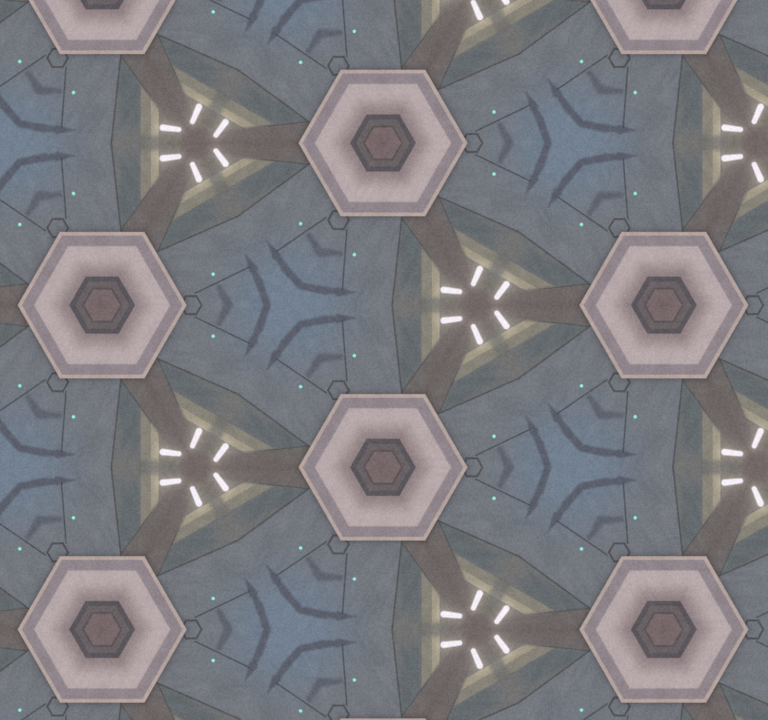
Reproduce this pattern procedurally as a Shadertoy shader.

```glsl
// Kaleidoscopic ceiling: pink hexagon medallions, lamp clusters and blue-grey panels on a triangular lattice.

float hash(vec2 p) {
    p = fract(p * vec2(0.1031, 0.1137));
    p += dot(p, p.yx + 33.33);
    return fract((p.x + p.y) * p.x * 17.0);
}

float noise(vec2 p) {
    vec2 i = floor(p), f = fract(p);
    f = f * f * (3.0 - 2.0 * f);
    return mix(mix(hash(i), hash(i + vec2(1, 0)), f.x),
               mix(hash(i + vec2(0, 1)), hash(i + vec2(1, 1)), f.x), f.y);
}

// Hexagon measured by its apothem, corners on the x axis
float hexagon(vec2 p) {
    p = abs(p);
    return max(p.y, 0.866 * p.x + 0.5 * p.y);
}

// Segment whose radius runs from ra to rb
float taper(vec2 p, vec2 a, vec2 b, float ra, float rb) {
    vec2 d = b - a;
    float t = clamp(dot(p - a, d) / dot(d, d), 0.0, 1.0);
    return length(p - a - d * t) - mix(ra, rb, t);
}

float fill(float d, float soft) {
    return smoothstep(soft, -soft, d);
}

// Offset from the nearest medallion centre
vec2 nearestCentre(vec2 p, vec2 cell) {
    vec2 a = mod(p + cell * 0.5, cell) - cell * 0.5;
    vec2 b = mod(p, cell) - cell * 0.5;
    return dot(a, a) < dot(b, b) ? a : b;
}

vec3 lampPanel(vec3 col, vec2 q, float aa) {
    float edge = q.x + 0.11 * q.y - 84.5;
    float along = dot(q, vec2(0.5, 0.866));
    float across = abs(dot(q, vec2(0.866, -0.5)));
    float corridor = across - 9.0 - 0.11 * along;

    // Grey field with darker wedges
    vec3 panel = mix(vec3(0.43, 0.435, 0.44), vec3(0.39, 0.415, 0.43),
                     fill(abs(q.x - 66.0) - 9.0, 3.0) * smoothstep(8.0, 28.0, q.y));
    // Brown core and beige bands
    panel = mix(panel, vec3(0.46, 0.44, 0.42), fill(q.x - 37.0, 2.0));
    float open = smoothstep(-3.0, 4.0, corridor);
    panel = mix(panel, vec3(0.52, 0.505, 0.465), fill(abs(q.x - 50.0) - 5.0, aa) * open);
    panel = mix(panel, vec3(0.61, 0.58, 0.51), fill(abs(q.x - 41.0) - 4.0, aa) * open);
    panel = mix(panel, vec3(0.45, 0.445, 0.44), 0.75 * fill(q.y - 7.0, 3.0) * smoothstep(25.0, 38.0, q.x));
    // Corridor towards the medallion
    panel = mix(panel, vec3(0.425, 0.395, 0.39), 0.85 * fill(corridor, 2.5));
    panel = mix(panel, vec3(0.41, 0.375, 0.37), 0.5 * fill(across - 4.0, 4.0));
    panel = mix(panel, vec3(0.31, 0.30, 0.30), 0.65 * fill(abs(corridor) - 0.6, aa) * smoothstep(50.0, 75.0, along));
    panel = mix(panel, vec3(0.43, 0.385, 0.38), 0.7 * smoothstep(24.0, 4.0, length(q)));

    col = mix(col, panel, fill(edge, aa));
    col = mix(col, vec3(0.29, 0.30, 0.32), 0.75 * fill(abs(edge) - 0.8, aa));

    // Lamp with a soft halo
    float lamp = taper(q, vec2(33.0, 15.3), vec2(17.0, 13.5), 3.2, 2.6);
    col += vec3(0.15, 0.14, 0.13) * exp(-max(lamp, 0.0) / 6.0);
    return mix(col, vec3(0.97, 0.95, 0.98), fill(lamp, aa * 1.2));
}

vec3 bluePanelMarks(vec3 col, vec2 p, float aa) {
    vec3 shade = vec3(0.335, 0.345, 0.39);
    float bracket = min(taper(p, vec2(165, 0), vec2(157, 23), 3.5, 4.0),
                        taper(p, vec2(157, 23), vec2(143, 50), 4.2, 0.3));
    bracket = min(bracket, taper(p, vec2(151, 36), vec2(143, 51), 4.5, 0.2));
    float crescent = taper(p, vec2(126, 0), vec2(117, 18), 4.5, 2.5);
    col = mix(col, shade, 0.8 * fill(bracket, 1.8));
    col = mix(col, shade, 0.65 * fill(crescent, 2.5));
    float seam = taper(p, vec2(93, 12), vec2(147, 38), 0.7, 0.7);
    float bolt = abs(hexagon(p - vec2(89, 0)) - 9.0) - 1.0;
    col = mix(col, vec3(0.28, 0.28, 0.30), 0.75 * fill(min(seam, bolt), aa));
    return mix(col, vec3(0.58, 0.93, 0.87), fill(length(p - vec2(111, 31)) - 1.7, aa));
}

vec3 medallion(vec3 col, float h, float aa) {
    col *= 1.0 - 0.25 * exp(-max(h - 73.0, 0.0) / 2.5);
    vec3 dish = mix(vec3(0.55, 0.49, 0.50), vec3(0.71, 0.655, 0.66), smoothstep(27.0, 50.0, h));
    vec3 face = mix(vec3(0.71, 0.64, 0.62), vec3(0.56, 0.52, 0.545), fill(h - 69.5, aa));
    face = mix(face, dish, fill(h - 59.0, aa * 1.3));
    face = mix(face, vec3(0.345, 0.33, 0.35), fill(h - 28.5, aa));
    face = mix(face, vec3(0.41, 0.38, 0.39), fill(h - 23.5, aa));
    face = mix(face, vec3(0.36, 0.33, 0.34), fill(h - 17.5, aa));
    face = mix(face, vec3(0.47, 0.41, 0.42), fill(h - 15.5, aa));
    return mix(col, face, fill(h - 73.3, aa));
}

void mainImage(out vec4 fragColor, in vec2 fragCoord) {
    // The canvas is 720 units high
    float aa = 720.0 / iResolution.y;
    vec2 pos = fragCoord * aa;
    vec2 centred = nearestCentre(pos - vec2(383, 577), 324.3 * vec2(1.73205, 1));

    // Mirror fold into a 60 degree sector, then a frame around the lamp corner
    float third = 2.0943951;
    float angle = abs(mod(atan(centred.y, centred.x) + third * 0.5, third) - third * 0.5);
    vec2 p = length(centred) * vec2(cos(angle), sin(angle));
    vec2 toLamp = p - vec2(93.6, 162.15);
    vec2 q = vec2(dot(toLamp, vec2(0.5, -0.866)), dot(toLamp, vec2(-0.866, -0.5)));

    vec3 col = mix(vec3(0.44, 0.495, 0.56), vec3(0.45, 0.465, 0.49),
                   smoothstep(10.0, 105.0, length(p - vec2(187.2, 0))));
    col = bluePanelMarks(col, p, aa);
    col = lampPanel(col, q, aa);
    col = medallion(col, hexagon(centred), aa);

    // Mirrored stains and fine grain
    col += 0.03 * (noise(p * 0.07) - 0.5) + 0.025 * (noise(p * vec2(0.05, 0.25)) - 0.5);
    col += 0.045 * (noise(pos * 0.7) - 0.5);
    fragColor = vec4(clamp(col, 0.0, 1.0), 1.0);
}
```
